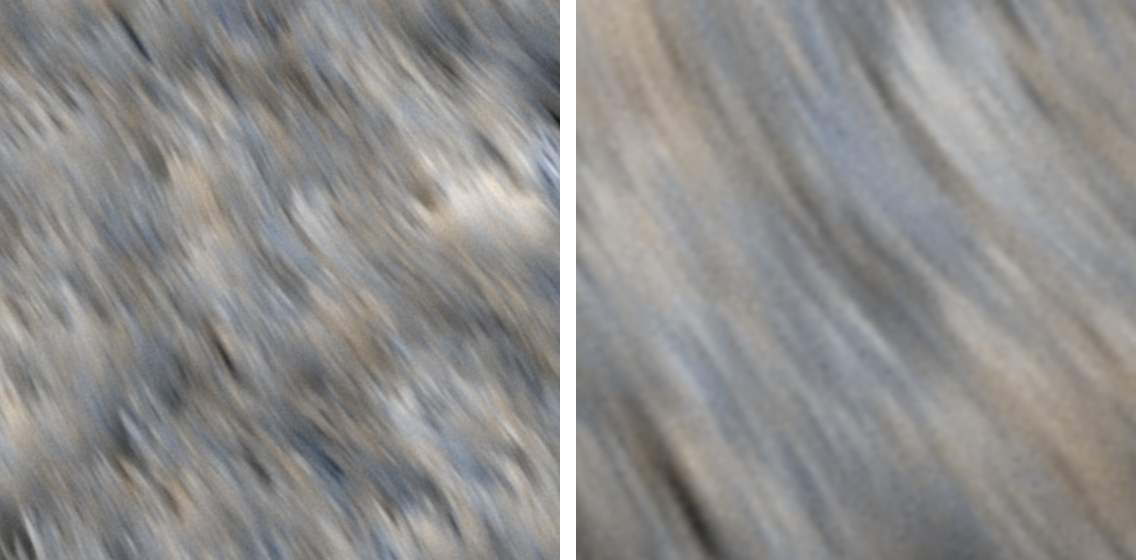
Left, the full canvas; right, a detail of the centre.
A WebGL 2 fragment shader for this texture:

```glsl
#version 300 es
precision highp float;
// Wind-combed grey ground: diagonal soft streaks, dark slits and a pale ridge.

#define FLOW_ANGLE 1.03
#define BASE_LIGHT 0.535
#define PATCH_GAIN 0.12
#define STREAK_GAIN 0.105
#define FINE_GAIN 0.065
#define GRAIN_GAIN 0.022
#define SLIT_DEPTH 0.36
#define SLIT_CHANCE 0.3
#define SLIT_CELL vec2(0.2, 0.26)
#define WARM_SHIFT vec3(0.032, 0.004, -0.034)

uniform vec2 u_resolution;
out vec4 fragColor;

vec3 hash3(vec2 p) {
  vec3 q = fract(p.xyx * vec3(0.1031, 0.1030, 0.0973));
  q += dot(q, q.yxz + 33.33);
  return fract((q.xxy + q.yzz) * q.zyx);
}

// Cellular noise: soft bumps of random sign around jittered points.
float bumps(vec2 p) {
  vec2 cell = floor(p);
  float sum = 0.0;
  for (int j = -1; j <= 1; j++) {
    for (int i = -1; i <= 1; i++) {
      vec2 id = cell + vec2(i, j);
      vec3 h = hash3(id + 71.0);
      vec2 d = p - id - h.xy;
      float w = max(0.0, 1.0 - dot(d, d));
      sum += (h.z * 2.0 - 1.0) * w * w * w;
    }
  }
  return sum;
}

// Flow frame: x runs across the streaks, y runs down along them.
vec2 toFlow(vec2 uv) {
  float c = cos(FLOW_ANGLE), s = sin(FLOW_ANGLE);
  vec2 f = vec2(s * uv.x + c * uv.y, c * uv.x - s * uv.y);
  f.x += 0.012 * sin(f.y * 7.0 + f.x * 4.0) + 0.005 * sin(f.y * 17.0 - f.x * 9.0);
  f.x -= 0.09 * f.x * f.y;
  return f;
}

// Scattered narrow shadows, each with a lit flank beside it.
float slits(vec2 f) {
  vec2 cell = floor(f / SLIT_CELL);
  float sum = 0.0;
  for (int j = -1; j <= 1; j++) {
    for (int i = -1; i <= 1; i++) {
      vec2 id = cell + vec2(i, j);
      vec3 h = hash3(id + 23.0);
      vec3 k = hash3(id + 159.0);
      vec2 d = f - (id + 0.2 + 0.6 * h.xy) * SLIT_CELL;
      float t = d.y / mix(0.07, 0.11, k.x);
      float x = d.x / mix(0.007, 0.011, k.y) + 0.7 * t * t;
      float taper = smoothstep(1.0, 0.1, abs(t));
      float shade = 0.3 * exp(-0.12 * (x - 3.5) * (x - 3.5)) - exp(-x * x);
      sum += step(h.z, SLIT_CHANCE) * mix(0.5, 1.0, k.z) * taper * shade;
    }
  }
  return sum;
}

// Soft oval aligned with the flow.
float oval(vec2 f, vec2 centre, vec2 radii) {
  vec2 d = (f - toFlow(centre)) / radii;
  return exp(-dot(d, d));
}

void main() {
  vec2 uv = gl_FragCoord.xy / u_resolution;
  vec2 f = toFlow(uv);

  // Streaks from wide to hair-thin
  float wide = bumps(f / vec2(0.045, 0.13));
  float narrow = bumps(f / vec2(0.02, 0.085) + 13.0);
  float fine = bumps(f / vec2(0.008, 0.045) + 37.0);

  // Broad patches, ragged along the flow
  vec2 ragged = f + vec2(0.0, 0.05 * narrow + 0.02 * fine);
  float blotch = bumps(ragged / vec2(0.15, 0.105) + 5.0);

  float light = BASE_LIGHT + PATCH_GAIN * blotch;
  light += STREAK_GAIN * (0.75 * wide + 0.8 * narrow) + FINE_GAIN * fine;
  light += SLIT_DEPTH * slits(f);

  // Pale ridge, bluish glint and shaded hollow at the upper right
  float ridge = oval(ragged, vec2(0.74, 0.80), vec2(0.075, 0.26));
  float crest = oval(ragged, vec2(0.95, 0.61), vec2(0.035, 0.12));
  float glint = oval(ragged, vec2(0.985, 0.71), vec2(0.028, 0.075));
  float hollow = oval(ragged, vec2(0.97, 0.89), vec2(0.07, 0.14));
  light += 0.065 * ridge + 0.13 * crest - 0.17 * hollow;
  light += glint * (0.22 + 0.2 * fine);

  // Warm lit sides, cool shade
  float warmth = 0.9 * bumps(f / vec2(0.055, 0.12) + 91.0);
  warmth += 0.7 * bumps(f / vec2(0.016, 0.06) + 53.0);
  warmth += 1.2 * (light - BASE_LIGHT) + 0.1;
  warmth += 0.5 * crest - 1.6 * glint - 0.5 * hollow;

  // Speckle in brightness and hue
  light += GRAIN_GAIN * bumps(uv * 210.0);
  warmth += 0.3 * bumps(uv * 190.0 + 300.0);

  vec3 colour = vec3(light) + WARM_SHIFT * warmth;
  fragColor = vec4(clamp(colour, 0.06, 0.95), 1.0);
}
```
